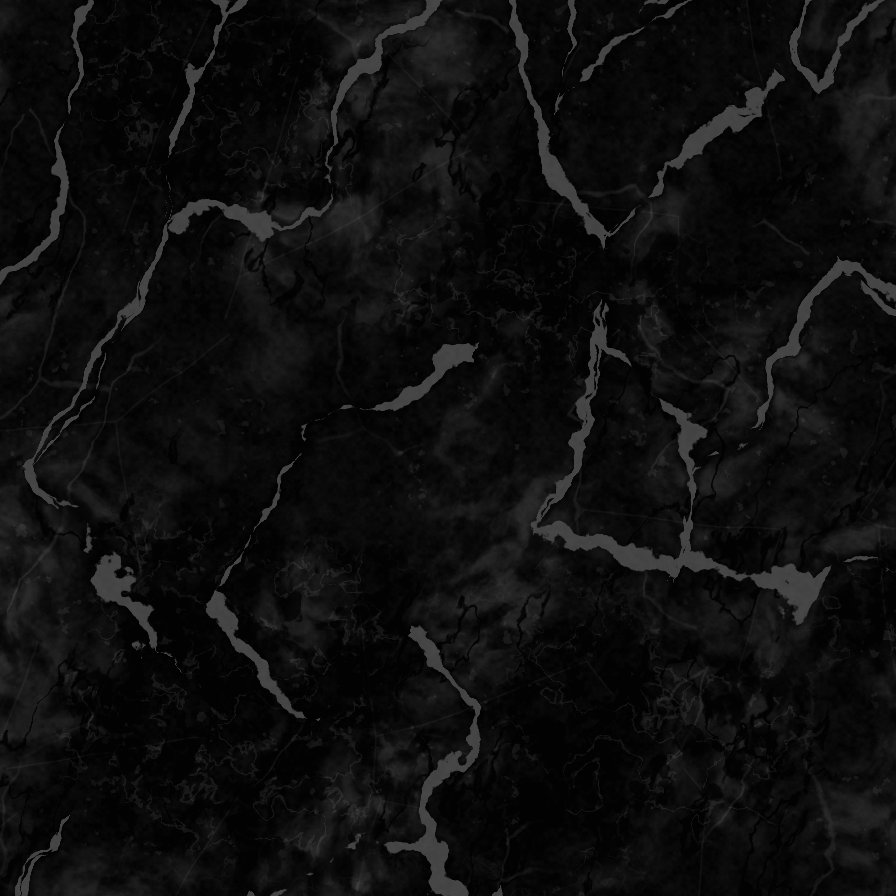
A three.js fragment shader for this texture:

```glsl
// Black marble with thin ragged grey veins, faint hairlines and mottled clouds.
varying vec2 vUv;

float hash(vec2 p) {
  return fract(sin(dot(p, vec2(127.1, 311.7))) * 43758.5453);
}

vec2 hash2(vec2 p) {
  return vec2(hash(p), hash(p + 57.3));
}

float noise(vec2 p) {
  vec2 i = floor(p), f = fract(p);
  f = f * f * (3.0 - 2.0 * f);
  return mix(mix(hash(i), hash(i + vec2(1.0, 0.0)), f.x),
             mix(hash(i + vec2(0.0, 1.0)), hash(i + 1.0), f.x), f.y);
}

float fbm(vec2 p) {
  float sum = 0.0, amp = 0.5;
  for (int i = 0; i < 5; i++) {
    sum += amp * noise(p);
    p = mat2(1.6, 1.2, -1.2, 1.6) * p + 3.7;
    amp *= 0.5;
  }
  return sum;
}

vec2 warp(vec2 p) {
  return vec2(fbm(p), fbm(p + 31.4)) - 0.48;
}

// Distance to the cell borders, of which only the share "keep" is cracked.
float cracks(vec2 p, float keep) {
  vec2 base = floor(p), nearCell = base, nearPoint = p;
  float best = 9.0;
  for (int y = -1; y <= 1; y++)
  for (int x = -1; x <= 1; x++) {
    vec2 cell = base + vec2(float(x), float(y));
    vec2 r = cell + hash2(cell) - p;
    if (dot(r, r) < best) {
      best = dot(r, r);
      nearCell = cell;
      nearPoint = r;
    }
  }
  float edge = 9.0;
  for (int y = -2; y <= 2; y++)
  for (int x = -2; x <= 2; x++) {
    vec2 cell = nearCell + vec2(float(x), float(y));
    vec2 r = cell + hash2(cell) - p;
    vec2 gap = r - nearPoint;
    if (dot(gap, gap) > 0.0001 && hash(cell + nearCell + 0.5) < keep)
      edge = min(edge, dot(0.5 * (r + nearPoint), normalize(gap)));
  }
  return edge;
}

// Soft-edged line of a given half width.
float line(float d, float halfWidth, float soft) {
  return 1.0 - smoothstep(halfWidth - soft, halfWidth + soft, d);
}

void main() {
  vec2 uv = vUv;
  vec2 bend = warp(uv * 4.0 + 2.0);
  vec2 jag = warp(uv * 38.0 + 12.0);
  vec2 slant = vec2(uv.x - 0.3 * uv.y, uv.y);
  vec2 cells = vec2(6.2, 3.0);

  // Mottled clouds, stretched along the slant
  float cloud = fbm(slant * vec2(9.0, 5.0) + bend * 2.0 + 9.0);
  float mottle = fbm(uv * 45.0 + bend * 8.0);
  float grain = fbm(uv * 190.0);
  float tone = 0.027 + 0.068 * smoothstep(0.4, 0.75, cloud) * (0.3 + 1.4 * smoothstep(0.25, 0.7, mottle));
  tone += 0.05 * (mottle - 0.48) + 0.06 * (grain - 0.48);

  // Dark fissures along the slant
  float fissure = abs(fbm(slant * vec2(13.0, 6.0) + jag * 0.3 + 71.0) - 0.47);
  float fissureArea = smoothstep(0.45, 0.6, noise(uv * 7.0 + 5.0));
  tone *= 1.0 - 0.85 * fissureArea * line(fissure, 0.012, 0.008);

  // Faint wandering hairlines and straight scratches
  float fade = smoothstep(0.2, 0.75, noise(uv * 9.0 + 40.0));
  float hair = cracks((slant + bend * 0.16 + jag * 0.015) * vec2(8.5, 5.5) + 17.0, 0.55) / 7.0;
  tone += 0.07 * fade * line(hair, 0.0018, 0.0014);
  float scratch = cracks((uv + bend * 0.03) * 5.0 + 63.0, 0.4) / 5.0;
  tone += 0.04 * line(scratch, 0.0009, 0.0009);

  // Spidery patches of curled threads and dark pits
  float thread = abs(fbm(uv * 26.0 + jag * 0.8 + 15.0) - 0.48);
  float threadArea = smoothstep(0.5, 0.72, noise(uv * 6.0 + 83.0));
  tone += threadArea * (0.075 * line(thread, 0.014, 0.012) - 0.012);
  tone *= 1.0 - 0.7 * threadArea * smoothstep(0.56, 0.62, fbm(uv * 34.0 + 47.0));

  // Pale specks
  float speck = smoothstep(0.68, 0.74, fbm(uv * 85.0 + 7.0));
  tone += 0.06 * speck * smoothstep(0.25, 0.6, noise(uv * 11.0));

  // Main veins, with a second strand that splits off in places
  float swell = fbm(uv * 10.0 + 55.0);
  vec2 path = slant + bend * 0.2 + jag * 0.024;
  float vein = cracks(path * cells, 0.58) / 4.3;
  vec2 stray = 0.06 * warp(uv * 8.0 + 90.0) + vec2(0.011, 0.0);
  float strand = cracks((path + stray) * cells, 0.58) / 4.3;
  float ragged = 0.011 * (fbm(uv * 75.0 + 33.0) - 0.48);
  float veinWidth = mix(-0.001, 0.0078, smoothstep(0.25, 0.68, swell));
  float strandWidth = mix(-0.005, 0.0045, smoothstep(0.35, 0.65, noise(uv * 8.0 + 21.0)));

  // Dark rim beside the veins
  tone *= mix(0.45, 1.0, smoothstep(0.004, 0.016, vein));

  float pale = max(line(vein + ragged, veinWidth, 0.0009),
                   line(strand + ragged, strandWidth, 0.0009));
  tone = mix(max(tone, 0.008), 0.27 + 0.04 * (grain - 0.48), pale);

  gl_FragColor = vec4(vec3(tone), 1.0);
}
```
